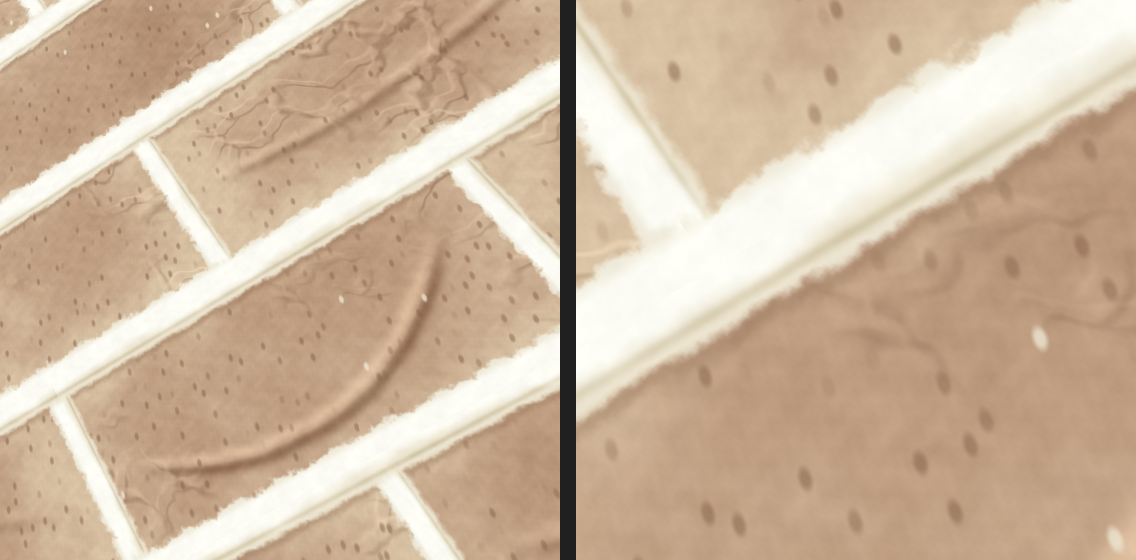
Left, the full canvas; right, a detail of the centre.
A Shadertoy shader for this texture:

```glsl
// Weathered clay brickwork with pale raised mortar, seen at a slant.
// A projective map gives brick coordinates; cellular noise and layered sines
// add wrinkles, pits, ragged joints and a curved fold pressed into each brick.

// Projective axes, each applied to (x, 1 - y, 1)
const vec3 ALONG = vec3(1.53, -0.747, 0.371);
const vec3 DOWN  = vec3(2.677, 3.866, -0.379);
const vec3 DEPTH = vec3(0.3785, 0.3286, 1.0);

// Sizes in units of the row height
const float BRICK_LENGTH = 2.4;
const float BED_HALF  = 0.097;
const float HEAD_HALF = 0.067;
const float ROW_DRIFT = 0.018;
const float EDGE_SOFT = 0.014;
const float RAGGED    = 0.016;
const float FOLD_BEND = 2.15;
const vec2 LIGHT_STEP = vec2(0.012, 0.028);

const vec3 CLAY_DARK  = vec3(0.69, 0.55, 0.44);
const vec3 CLAY_MID   = vec3(0.75, 0.62, 0.51);
const vec3 CLAY_LIGHT = vec3(0.85, 0.76, 0.64);
const vec3 PIT_COLOR  = vec3(0.52, 0.38, 0.28);
const vec3 MORTAR     = vec3(0.99, 0.99, 0.96);
const vec3 CREAM      = vec3(0.93, 0.90, 0.82);
const vec3 GROOVE     = vec3(0.82, 0.77, 0.65);

vec2 hash2(vec2 p) {
    vec3 q = fract(p.xyx * vec3(0.1031, 0.1030, 0.0973));
    q += dot(q, q.yzx + 33.33);
    return fract((q.xx + q.yz) * q.zy);
}

// Nearest distance, second distance and random value of the nearest cell
vec3 cells(vec2 p) {
    vec2 base = floor(p);
    vec3 best = vec3(9.0, 9.0, 0.0);
    for (int j = -1; j <= 1; j++)
    for (int i = -1; i <= 1; i++) {
        vec2 cell = base + vec2(i, j);
        float d = length(cell + 0.15 + 0.7 * hash2(cell) - p);
        if (d < best.x) best = vec3(d, best.x, hash2(cell + 71.0).x);
        else best.y = min(best.y, d);
    }
    return best;
}

// Layered sines, roughly -1 to 1
float waves(vec2 p) {
    float sum = 0.0, amp = 0.5;
    for (int i = 0; i < 4; i++) {
        sum += amp * sin(p.x + 1.7 * sin(p.y));
        p = mat2(1.2, 1.6, -1.6, 1.2) * p + 1.3;
        amp *= 0.6;
    }
    return sum;
}

// Height of wrinkles and of the large curved fold
float relief(vec2 q, vec2 brick) {
    vec2 s = q + brick * 7.3;
    vec2 warp = vec2(waves(s * 4.0), waves(s.yx * 5.0 + 2.0));
    vec3 c = cells(s * vec2(2.3, 5.0) + 0.45 * warp + 40.0);
    float wrinkle = 1.0 - smoothstep(0.0, 0.17, c.y - c.x);
    wrinkle *= smoothstep(0.0, 0.6, waves(s * 2.1 + 4.0));

    float phase = cos(brick.x * 2.0 + (brick.y - 2.0) * 1.3);
    float bend = FOLD_BEND * phase;
    float x = q.x / BRICK_LENGTH - 0.42;
    float d = q.y - 0.5 - 0.29 * phase + bend * x * x + 0.012 * warp.x;
    d /= length(vec2(1.0, 2.0 * bend * x / BRICK_LENGTH));
    float span = smoothstep(-0.36, -0.2, x) * (1.0 - smoothstep(0.36, 0.48, x));
    float fold = exp(-d * d / 0.0009) * span * (0.5 + 0.5 * phase);
    return 0.55 * wrinkle + 1.1 * fold;
}

// Rounded mortar profile; s runs from -1 to 1 across the joint
vec3 mortarShade(float s, float stain) {
    vec3 c = mix(MORTAR, CREAM, smoothstep(0.15, 0.75, s + 0.25 * stain));
    c = mix(c, CREAM, 0.7 * (1.0 - smoothstep(-1.0, -0.6, s)));
    float line = exp(-pow((s - 0.68) / 0.11, 2.0));
    return mix(c, GROOVE, line * (0.65 + 0.3 * stain));
}

void mainImage(out vec4 fragColor, in vec2 fragCoord) {
    vec2 uv = fragCoord / iResolution.xy;
    vec3 h = vec3(uv.x, 1.0 - uv.y, 1.0);
    vec2 wall = vec2(dot(ALONG, h), dot(DOWN, h)) / dot(DEPTH, h);

    // Running bond: alternate rows shift by half a brick
    float row = floor(wall.y);
    wall.x -= 0.5 * mod(row, 2.0) + ROW_DRIFT * (row - 2.0);
    vec2 brick = vec2(floor(wall.x), row);
    vec2 local = fract(wall);
    vec2 q = local * vec2(BRICK_LENGTH, 1.0);
    vec2 s = q + brick * 7.3;

    // Joints, rougher on their upper and left sides
    vec2 across = (local - step(0.5, local)) * vec2(BRICK_LENGTH, 1.0);
    float chip = waves(s * 23.0) + 0.6 * waves(s * 61.0);
    vec2 rough = RAGGED * chip * mix(vec2(1.0), vec2(0.5), step(0.0, across));
    vec2 gap = abs(across) - vec2(HEAD_HALF, BED_HALF) + rough;
    float edge = min(gap.x, gap.y);
    float clayMask = smoothstep(-EDGE_SOFT, EDGE_SOFT, edge);

    // Clay tone: darker in the middle, paler towards the ends
    float tone = 0.43 + 0.24 * waves(s * 1.9) + 0.09 * waves(s * 11.0);
    tone += 0.3 * (hash2(brick + 20.0).x - 0.5);
    tone += 0.38 * (1.0 - smoothstep(0.0, 0.55, gap.x)) + 0.2 * (1.0 - smoothstep(0.0, 0.16, gap.y));
    vec3 clay = mix(CLAY_DARK, CLAY_MID, smoothstep(0.0, 0.42, tone));
    clay = mix(clay, CLAY_LIGHT, smoothstep(0.35, 1.0, tone));
    clay += 0.02 * waves(s * 47.0);

    // Raking light, pits and rare bright grains
    float slope = relief(q + LIGHT_STEP, brick) - relief(q - LIGHT_STEP, brick);
    clay += slope * mix(vec3(0.17, 0.18, 0.17), vec3(0.10, 0.10, 0.09), step(0.0, slope));
    vec3 pit = cells(s * vec2(16.0, 10.0) + vec2(s.y * 4.0, 0.0) + 90.0);
    float spot = 1.0 - smoothstep(0.08, 0.26, pit.x);
    clay = mix(clay, PIT_COLOR, 0.5 * spot * smoothstep(0.55, 0.9, pit.z));
    clay = mix(clay, CREAM, 0.8 * spot * step(pit.z, 0.012));
    float shadow = exp(-pow((gap.y - 0.015) / 0.018, 2.0)) * step(0.0, across.y);
    clay = mix(clay, PIT_COLOR, 0.3 * shadow);

    // Bed joints run over the head joints
    float stain = waves(s * vec2(5.0, 9.0));
    vec3 bed = mortarShade(across.y / BED_HALF, stain);
    vec3 head = mortarShade(across.x / HEAD_HALF, stain);
    vec3 mortar = mix(bed, head, smoothstep(-0.02, 0.02, gap.y));
    mortar += 0.012 * chip;

    fragColor = vec4(clamp(mix(mortar, clay, clayMask), 0.0, 1.0), 1.0);
}
```
